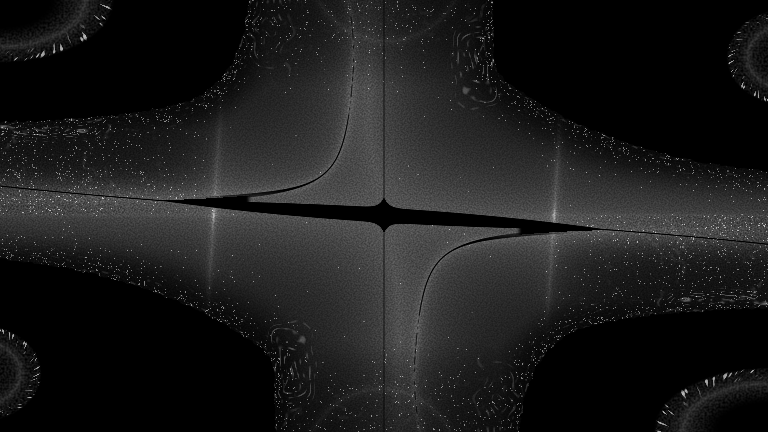
A Shadertoy shader for this background:

```glsl
// Grainy grey field split by a dark lens, with hyperbolic voids and faint glowing curves.

#define TONE_BASE 0.055
#define TONE_GAIN 0.29
#define GLOW_REACH 0.135
#define GRAIN_SCALE 270.0
#define GRAIN_AMOUNT 0.42
#define SPECKLE_SCALE 400.0
#define SPECKLE_DENSITY 0.10
#define LINE_WIDTH 0.0011
#define EDGE_SOFTNESS 0.003

float hash(vec2 p) {
    vec3 k = fract(p.xyx * vec3(0.1031, 0.1030, 0.0973));
    k += dot(k, k.yzx + 33.33);
    return fract((k.x + k.y) * k.z);
}

vec2 gradientAt(vec2 cell) {
    float angle = 6.2832 * hash(cell);
    return vec2(cos(angle), sin(angle));
}

float gradientNoise(vec2 p) {
    vec2 i = floor(p), f = fract(p);
    vec2 u = f * f * f * (f * (f * 6.0 - 15.0) + 10.0);
    vec2 e = vec2(0.0, 1.0);
    float a = dot(gradientAt(i), f);
    float b = dot(gradientAt(i + e.yx), f - e.yx);
    float c = dot(gradientAt(i + e.xy), f - e.xy);
    float d = dot(gradientAt(i + e.yy), f - e.yy);
    return mix(mix(a, b, u.x), mix(c, d, u.x), u.y);
}

// Distance to the upper left void, negative inside.
float leftVoid(vec2 q) {
    vec2 arm = max(vec2(-q.x - 0.27, q.y - 0.195), 0.0);
    return (0.0132 - arm.x * arm.y) / (length(arm) + 0.02);
}

// Distance to the upper right void, negative inside: a slide cut by a wall, rounded.
float rightVoid(vec2 q) {
    float slide = 0.229 * exp(-3.0 * (q.x - 0.315));
    float below = (0.06 + slide - q.y) / sqrt(1.0 + 9.0 * slide * slide);
    float beside = 0.254 - q.x;
    float blend = max(0.04 - abs(below - beside), 0.0);
    return max(below, beside) + blend * blend / 0.16;
}

// Streaked elliptical island with a soft inner ring.
float island(vec2 q, vec2 centre, vec2 radii, float inner, float ring) {
    vec2 v = (q - centre) / radii;
    float r = length(v), angle = atan(v.y, abs(v.x));
    float band = smoothstep(inner, inner + 0.2, r) * (1.0 - smoothstep(0.95, 1.0, r));
    float streak = gradientNoise(vec2(angle * 26.0 + r * 20.0, r * 9.0));
    float rim = smoothstep(0.2, 0.4, streak) * smoothstep(0.75, 0.95, r);
    float dust = gradientNoise(q * 190.0);
    return band * (0.05 + 0.12 * dust + 0.14 * exp(-abs(r - ring) / 0.07) + 0.6 * rim);
}

// Broken contour lines around a warped ellipse.
float ripples(vec2 q, vec2 centre, vec2 radii) {
    vec2 warp = vec2(gradientNoise(q * 14.0), gradientNoise(q * 14.0 + 40.0));
    float r = length((q - centre) / radii + 0.6 * warp);
    float wave = sin(r * 30.0);
    float broken = smoothstep(-0.1, 0.3, gradientNoise(q * 45.0));
    return smoothstep(0.4, 1.0, wave) * broken * (1.0 - smoothstep(0.5, 1.2, r));
}

void mainImage(out vec4 fragColor, in vec2 fragCoord) {
    vec2 p = (fragCoord - 0.5 * iResolution.xy) / iResolution.y - vec2(0.0, 0.002);
    vec2 q = p.y < 0.0 ? -p : p; // half-turn symmetry
    float grain = gradientNoise(mat2(0.8, 0.6, -0.6, 0.8) * p * GRAIN_SCALE);

    // Broad light along the lens and the vertical axis
    float lensSide = q.y + 0.06 * q.x + 0.02 * q.x * q.x * q.x;
    float lensOffset = abs(lensSide);
    float axis = -0.035 * smoothstep(0.0, 0.2, q.y);
    float across = exp(-lensOffset / GLOW_REACH);
    float upright = 0.85 * exp(-abs(q.x - axis) / GLOW_REACH);
    float tone = TONE_BASE + TONE_GAIN * (1.0 - (1.0 - across) * (1.0 - upright));

    // Branch curving from the lens to the top
    float bend = max(q.y - 0.33, 0.0);
    vec2 arm = vec2(-q.x - 0.05 - 0.67 * bend * bend, q.y - 0.02);
    float branchSide = arm.x * arm.y - 0.0067;
    float branch = abs(branchSide) / (length(arm) + 0.001);
    float branchMask = smoothstep(0.02, 0.06, q.y) * step(q.x, 0.0);
    tone += branchMask * (0.06 * exp(-branch / 0.02) + 0.10 * exp(-branch / 0.006));

    // Leaning beams, horizontal thread and top arc
    float beam = abs(abs(q.x - 0.065 * q.y) - 0.394);
    float beamFade = 1.0 - smoothstep(0.1, 0.36, q.y);
    tone += beamFade * (0.03 * exp(-beam / 0.03) + 0.09 * exp(-beam / 0.006));
    tone += 0.35 * exp(-beam / 0.003 - q.y / 0.016);
    tone += 0.04 * exp(-q.y / 0.003) * smoothstep(0.2, 0.4, abs(q.x));
    float arc = abs(length(q - vec2(0.006, 0.581)) - 0.178);
    tone += 0.09 * exp(-arc / 0.007);

    // Shade and grain
    float wall = min(leftVoid(q), rightVoid(q));
    float nearWall = exp(-max(wall, 0.0) / 0.03);
    float shade = mix(0.3, 1.0, smoothstep(0.0, 0.12, wall));
    tone *= mix(1.0, shade, smoothstep(0.0, 0.12, q.y));
    tone *= 1.0 + (GRAIN_AMOUNT + 0.7 * nearWall) * grain;

    // Ripples, contours and speckles toward the voids
    tone += 0.17 * ripples(q, vec2(-0.264, 0.44), vec2(0.06, 0.14));
    tone += 0.24 * ripples(q, vec2(0.215, 0.36), vec2(0.06, 0.12));
    tone += 0.30 * ripples(q, vec2(-0.77, 0.200), vec2(0.17, 0.028));
    float contour = sin(wall * 420.0 + 7.0 * gradientNoise(q * 12.0));
    float dashes = smoothstep(0.05, 0.35, gradientNoise(q * 80.0));
    tone += 0.16 * smoothstep(0.4, 1.0, contour) * dashes * nearWall;
    vec2 cell = p * SPECKLE_SCALE;
    float dotShape = 1.0 - smoothstep(0.3, 0.7, length(fract(cell) - 0.5));
    float chance = SPECKLE_DENSITY * nearWall;
    tone += 0.45 * dotShape * step(hash(floor(cell) + 71.0), chance);
    float rim = smoothstep(0.25, 0.5, gradientNoise(q * 60.0));
    tone += 0.45 * rim * exp(-pow(wall / 0.003, 2.0));

    // Dark lens with its cusp, and the wedge joining it to the branch
    float halfLens = max(0.017 * (1.0 - q.x * q.x / 0.27), LINE_WIDTH)
                   + 0.024 * exp(-abs(q.x) / 0.011);
    tone *= smoothstep(-0.0008, 0.0012, lensOffset - halfLens);
    float wedge = smoothstep(-0.305, -0.32, q.x) * step(0.0, lensSide)
                * step(branchSide, 0.0) * step(q.y, 0.1);
    tone *= 1.0 - wedge;

    // Branch core and vertical thread
    float core = LINE_WIDTH + 0.003 * smoothstep(0.12, 0.32, -q.x);
    float coreFade = branchMask * smoothstep(-0.46, -0.36, q.x);
    float gaps = smoothstep(-0.2, 0.2, gradientNoise(vec2(q.y * 70.0, 3.3)));
    coreFade *= mix(1.0, 0.75 * gaps, smoothstep(0.15, 0.28, q.y));
    tone *= 1.0 - coreFade * (1.0 - smoothstep(core - 0.001, core + 0.0015, branch));
    tone *= mix(0.2, 1.0, smoothstep(0.0, 2.0 * LINE_WIDTH, abs(q.x)));

    // Voids and the islands inside them
    tone *= smoothstep(0.0, EDGE_SOFTNESS, wall + 0.006 * gradientNoise(q * 70.0));
    tone += island(q, vec2(-0.889, 0.498), vec2(0.266, 0.146), 0.42, 0.74);
    tone += island(q, vec2(0.935, 0.366), vec2(0.143, 0.113), 0.1, 0.65);

    fragColor = vec4(vec3(clamp(tone, 0.0, 1.0)), 1.0);
}
```
